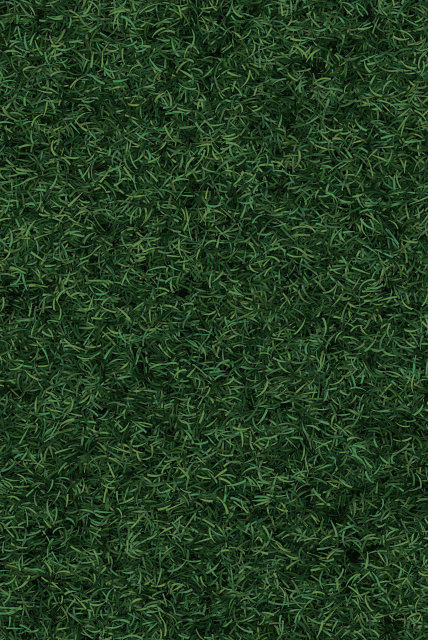
This texture is drawn by a Shadertoy shader. Its source:

```glsl
const int LAYERS = 16;
const float CELL = 0.0175;   // grid pitch, in canvas heights
const float PI = 3.14159265;

vec4 hash4(vec3 p) {
    vec4 q = fract(p.xyzx * vec4(0.1031, 0.1030, 0.0973, 0.1099));
    q += dot(q, q.wzxy + 33.33);
    return fract((q.xxyz + q.yzzw) * q.zywx);
}

vec2 gradientAt(vec2 cell) {
    float angle = 2.0 * PI * hash4(vec3(cell, 91.0)).x;
    return vec2(cos(angle), sin(angle));
}

float gradientNoise(vec2 p) {
    vec2 i = floor(p), f = fract(p);
    vec2 u = f * f * f * (f * (f * 6.0 - 15.0) + 10.0);
    vec2 e = vec2(0.0, 1.0);
    float low = mix(dot(gradientAt(i), f), dot(gradientAt(i + e.yx), f - e.yx), u.x);
    float high = mix(dot(gradientAt(i + e), f - e), dot(gradientAt(i + e.yy), f - e.yy), u.x);
    return mix(low, high, u.y);
}

// Green ramp: tone 0 is deep shade, tone 1 is a sunlit blade
vec3 grassRamp(float tone) {
    vec3 c = vec3(0.025, 0.06, 0.025);
    c = mix(c, vec3(0.07, 0.18, 0.07), smoothstep(0.02, 0.24, tone));
    c = mix(c, vec3(0.13, 0.26, 0.13), smoothstep(0.24, 0.46, tone));
    c = mix(c, vec3(0.17, 0.34, 0.16), smoothstep(0.46, 0.66, tone));
    c = mix(c, vec3(0.27, 0.41, 0.25), smoothstep(0.66, 0.81, tone));
    return mix(c, vec3(0.35, 0.54, 0.31), smoothstep(0.81, 0.97, tone));
}

// Signed distance to a bent, tapering blade centred on the origin
float bladeDistance(vec2 p, float angle, float halfLength, float halfWidth, float bend) {
    float c = cos(angle), s = sin(angle);
    vec2 q = vec2(c * p.x + s * p.y, c * p.y - s * p.x);
    float t = q.x / halfLength;
    q.y -= bend * halfLength * (t * t - 0.35);
    float taper = halfWidth * (1.0 - 0.55 * smoothstep(-0.2, 1.0, t));
    return max(abs(q.y) / sqrt(1.0 + 4.0 * bend * bend * t * t) - taper,
               abs(q.x) - halfLength);
}

// Lays one scattered layer of blades over the colour below
vec3 addBlades(vec3 below, vec2 p, float layer, float light, float pixel) {
    vec2 g = p / CELL + layer * vec2(0.37, 0.61);
    vec2 home = floor(g);
    vec3 color = below;
    for (int y = -1; y <= 1; y++)
    for (int x = -1; x <= 1; x++) {
        vec2 cell = home + vec2(x, y);
        vec4 place = hash4(vec3(cell + 17.0, layer * 7.0 + 3.0));
        vec4 look = hash4(vec3(cell + 53.0, layer * 11.0 + 5.0));

        vec2 local = (g - cell - place.xy) * CELL;
        float angle = 2.0 * PI * place.z;
        angle -= 0.15 * sin(2.0 * angle);
        float halfLength = CELL * mix(0.5, 0.92, place.w);
        float halfWidth = mix(0.0011, 0.0018, look.x);
        float d = bladeDistance(local, angle, halfLength, halfWidth, (look.y - 0.5) * 0.7);

        // Soft contact shadow, then the blade itself
        color *= 1.0 - 0.22 * (1.0 - smoothstep(0.0, 0.0035, d));
        float depth = (layer + 1.0) / float(LAYERS);
        float tone = look.z + light + 0.4 * (depth - 0.72);
        vec3 tint = 1.0 + (look.w - 0.5) * vec3(0.4, 0.06, -0.15);
        color = mix(color, grassRamp(tone) * tint, clamp(0.5 - d / pixel, 0.0, 1.0));
    }
    return color;
}

void mainImage(out vec4 fragColor, in vec2 fragCoord) {
    float pixel = 1.0 / iResolution.y;
    vec2 p = fragCoord * pixel;

    // Tufts and broad patches vary the light
    float light = 0.07 + 0.34 * gradientNoise(p * 32.0)
                + 0.16 * gradientNoise(p * 9.0 + 4.7) + 0.05 * (p.y - 0.5);

    vec3 color = grassRamp(0.0);
    for (int i = 0; i < LAYERS; i++)
        color = addBlades(color, p, float(i), light, pixel);

    fragColor = vec4(color, 1.0);
}
```
